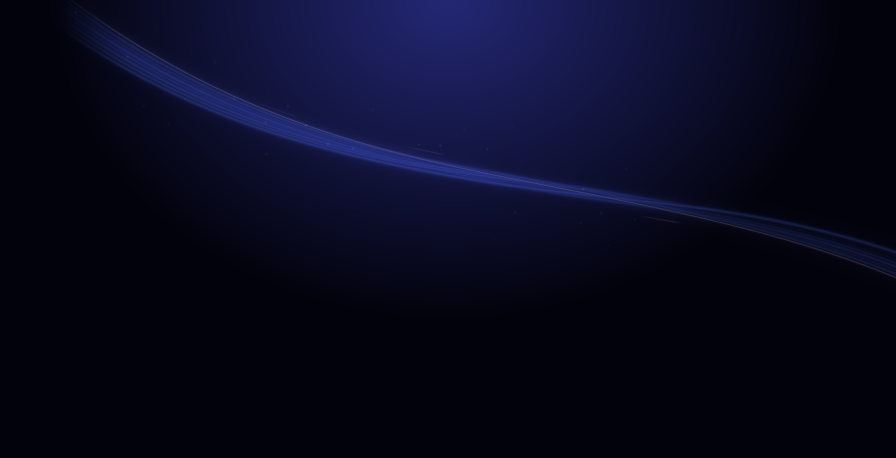
A WebGL 1 fragment shader for this background:

```glsl
precision highp float;
// A night-blue backdrop: an elliptical glow hangs from the top edge, and a
// twisting ribbon of fine light strands sweeps down across it. The strands are
// offsets from one cubic spine; short streaks and faint specks follow it.
uniform vec2 u_resolution;

const vec3 NIGHT = vec3(0.009, 0.009, 0.048);
const vec3 GLOW = vec3(0.138, 0.155, 0.455);
const vec3 STRAND_BLUE = vec3(0.12, 0.18, 0.36);
const vec3 STRAND_PALE = vec3(0.27, 0.26, 0.28);
const vec3 HAZE = vec3(0.055, 0.075, 0.20);
const vec2 GLOW_CENTER = vec2(0.5, 0.0);
const vec2 GLOW_RADIUS = vec2(0.44, 0.695);
const float TWIST_X = 0.612;    // where the strands cross
const float SPREAD = 0.0355;    // how fast they part from the crossing
const float WEAVE = 0.010;      // how far they stay apart at the crossing
const float STRANDS = 8.0;
const float STREAK_GAP = 0.031; // streak distance from the spine
const float SPECK_CELLS = 20.0;

float hash(vec2 p) {
  return fract(sin(dot(p, vec2(127.1, 311.7))) * 43758.5453);
}

// Height of the spine below the top edge; t is zero at the crossing.
float spine(float t) {
  return 0.4086 + t * (0.1574 + t * (-0.0294 + t * 0.1404));
}

float spineSlope(float t) {
  return 0.1574 + t * (-0.0588 + t * 0.4212);
}

// Soft line that never gets thinner than about one pixel.
float line(float d, float width) {
  float w = max(width, 0.75 / u_resolution.y);
  return exp(-d * d / (w * w)) * min(1.0, width / w);
}

vec3 ribbon(float x, float d, float t, float tilt) {
  // Haze filling the body, weaker toward the right
  float body = 0.013 + 0.5 * SPREAD * abs(t);
  float dim = mix(1.0, 0.3, smoothstep(0.55, 0.85, x));
  vec3 haze = HAZE * dim * (0.7 * exp(-pow(d / body, 2.0)) + 0.12 * exp(-abs(d) / 0.02));

  // Strands, from one edge (k = -1) to the other (k = 1); the brightest wins
  vec3 strands = vec3(0.0);
  for (float i = 0.0; i < STRANDS; i++) {
    float k = 2.0 * i / (STRANDS - 1.0) - 1.0;
    float offset = k * SPREAD * t + WEAVE * sin(k * 5.0 + 1.0) * exp(-10.0 * t * t);
    float dist = (d - offset) * tilt;
    float edge = smoothstep(0.8, 0.95, abs(k));
    float power = mix(0.15 + 0.3 * hash(vec2(i, 3.0)), 0.45, edge);
    // The gap beside the upper strand opens on the right
    power *= 1.0 - 0.8 * (1.0 - edge) * step(k, -0.2) * smoothstep(0.1, 0.5, t);
    float pale = step(0.95, k);
    vec3 tint = mix(STRAND_BLUE, STRAND_PALE, pale);
    float core = line(dist, mix(0.0036, 0.0018, pale));
    strands = max(strands, tint * power * (core + 0.15 * exp(-abs(dist) / 0.01)));
  }
  return (haze + strands) * smoothstep(0.05, 0.16, x);
}

// Three short strokes running beside the ribbon
float streaks(float x, float d, float t, float tilt) {
  float sum = 0.0;
  for (float i = 0.0; i < 3.0; i++) {
    float center = 0.311 + 0.113 * i + 0.05 * i * i;
    float side = sign(center - TWIST_X);
    float along = (x - center) / 0.026;
    float fade = smoothstep(1.0, 0.5, abs(along)) * (0.65 + 0.35 * along);
    sum += fade * (0.35 + 0.25 * i) * line((d - side * STREAK_GAP) * tilt, 0.0015);
  }
  return sum;
}

// One faint dot in some cells of a grid
float specks(vec2 p) {
  vec2 cell = floor(p * SPECK_CELLS);
  vec2 spot = 0.2 + 0.6 * vec2(hash(cell), hash(cell + 17.0));
  float d = length(fract(p * SPECK_CELLS) - spot) / SPECK_CELLS;
  return step(0.86, hash(cell + 41.0)) * line(d, 0.0024);
}

void main() {
  vec2 uv = gl_FragCoord.xy / u_resolution;
  uv.y = 1.0 - uv.y;
  float aspect = u_resolution.x / u_resolution.y;

  // Backdrop glow
  float r = length((uv - GLOW_CENTER) / GLOW_RADIUS);
  vec3 color = mix(GLOW, NIGHT, clamp(r, 0.0, 1.0));

  // Ribbon coordinates: t along, d below the spine
  float t = (uv.x - TWIST_X) * 2.0;
  float d = uv.y - spine(t);
  float tilt = inversesqrt(1.0 + pow(2.0 * spineSlope(t) / aspect, 2.0));

  color += ribbon(uv.x, d, t, tilt);
  color += STRAND_PALE * 0.5 * streaks(uv.x, d, t, tilt);
  float nearRibbon = exp(-pow(d / 0.1, 2.0)) * smoothstep(0.85, 0.6, uv.x);
  color += STRAND_BLUE * 0.4 * nearRibbon * specks(vec2(uv.x * aspect, uv.y));

  gl_FragColor = vec4(color, 1.0);
}
```
